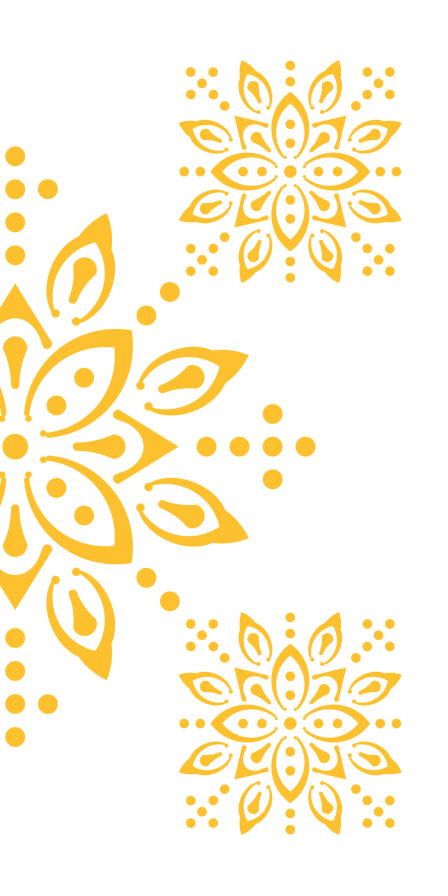
A Shadertoy shader for this pattern:

```glsl
const vec3 PAPER = vec3(1.0);
const vec3 GOLD = vec3(0.992, 0.757, 0.188);

// Canvas is one unit wide and two tall.
const vec2 CANVAS = vec2(1.0, 2.0);
const vec2 LARGE_CENTER = vec2(0.034, 1.003);
const vec2 SMALL_CENTER = vec2(0.648, 1.001);
const float SMALL_OFFSET = 0.616;
const float LARGE_SCALE = 0.2604;
const float SMALL_SCALE = 0.1263;

// Flower proportions, in flower units.
const float DOT_RADIUS = 0.085;
const float HUB_RADIUS = 0.11;
const float LEAF_ANGLE = 0.3735;
const float DIAGONAL = 0.70710678;

float disc(vec2 p, vec2 center, float radius) {
    return length(p - center) - radius;
}

float ellipse(vec2 p, vec2 radii) {
    float k = length(p / radii);
    return k * (k - 1.0) / max(length(p / (radii * radii)), 1e-4);
}

// Pointed lens lying along x between two tips.
float lens(vec2 p, float start, float end, float halfWidth) {
    float halfLength = 0.5 * (end - start);
    float radius = (halfLength * halfLength + halfWidth * halfWidth) / (2.0 * halfWidth);
    vec2 q = abs(p - vec2(0.5 * (start + end), 0.0));
    float side = length(q + vec2(0.0, radius - halfWidth)) - radius;
    return max(side, q.x - halfLength);
}

// Drop along x with a thin tail and a round head.
float drop(vec2 p, float tail, float head) {
    float h = clamp((p.x - tail) / (head - tail), 0.0, 1.0);
    return length(p - vec2(mix(tail, head, h), 0.0)) - mix(0.036, 0.105, h * h);
}

// Arrow-shaped petal hollowed around a drop.
float arrowPetal(vec2 p) {
    vec2 q = vec2(p.x, abs(p.y));
    float edge = dot(q - vec2(1.40, 0.0), normalize(vec2(0.62, 1.0)));
    float d = max(edge, -ellipse(q - vec2(0.78, 0.0), vec2(0.32, 0.24)));
    d = max(d, 0.88 - q.x);
    d = min(d, disc(q, vec2(0.88, 0.274), 0.042));
    return min(d, drop(p, 0.53, 0.84));
}

// Open lens petal holding two dots.
float dottedPetal(vec2 p) {
    vec2 q = vec2(p.x, abs(p.y));
    float d = max(lens(q, 0.12, 1.41, 0.335), -lens(q, 0.17, 1.20, 0.25));
    d = max(d, 0.25 - q.x);
    d = min(d, disc(q, vec2(0.25, 0.09), 0.028));
    d = min(d, disc(q, vec2(0.50, 0.0), DOT_RADIUS));
    return min(d, disc(q, vec2(0.835, 0.0), DOT_RADIUS));
}

// Outer leaf: round body, drawn-out tip, open base and a drop.
float outerLeaf(vec2 p) {
    vec2 q = vec2(p.x, abs(p.y));
    float body = ellipse(q - vec2(1.54, 0.0), vec2(0.40, 0.275));
    float d = min(body, lens(q, 1.30, 2.15, 0.17));
    d = max(d, -lens(q, 1.10, 1.88, 0.205));
    d = max(d, 1.19 - q.x);
    d = min(d, disc(q, vec2(1.19, 0.095), 0.036));
    return min(d, drop(p, 1.355, 1.63));
}

// Dots trailing away from the petal tips.
float dotTrails(vec2 axis, vec2 diagonal) {
    float d = disc(axis, vec2(2.207, 0.28), DOT_RADIUS);
    for (int i = 0; i < 4; i++) {
        float step = float(i);
        d = min(d, disc(axis, vec2(1.64 + 0.283 * step, 0.0), DOT_RADIUS));
        if (i < 2) {
            d = min(d, disc(diagonal, vec2(1.59 + 0.285 * step, 0.0), DOT_RADIUS));
        }
    }
    return d;
}

// Eightfold mirror repeats one wedge around the hub.
float flower(vec2 p) {
    vec2 axis = abs(p);
    axis = vec2(max(axis.x, axis.y), min(axis.x, axis.y));
    vec2 diagonal = DIAGONAL * vec2(axis.x + axis.y, axis.y - axis.x);
    float c = cos(LEAF_ANGLE);
    float s = sin(LEAF_ANGLE);
    vec2 leaf = vec2(c * axis.x + s * axis.y, c * axis.y - s * axis.x);

    float d = length(p) - HUB_RADIUS;
    d = min(d, arrowPetal(axis));
    d = min(d, dottedPetal(diagonal));
    d = min(d, outerLeaf(leaf));
    return min(d, dotTrails(axis, diagonal));
}

void mainImage(out vec4 fragColor, in vec2 fragCoord) {
    vec2 p = fragCoord / iResolution.xy * CANVAS;
    float pixel = CANVAS.y / iResolution.y;

    float large = flower((p - LARGE_CENTER) / LARGE_SCALE) * LARGE_SCALE;

    // Two small flowers mirror across the middle, turned by an eighth.
    vec2 q = p - SMALL_CENTER;
    q.y = abs(q.y) - SMALL_OFFSET;
    q = DIAGONAL * vec2(q.x + q.y, q.y - q.x);
    float small = flower(q / SMALL_SCALE) * SMALL_SCALE;

    float ink = 1.0 - smoothstep(-0.7 * pixel, 0.7 * pixel, min(large, small));
    fragColor = vec4(mix(PAPER, GOLD, ink), 1.0);
}
```
